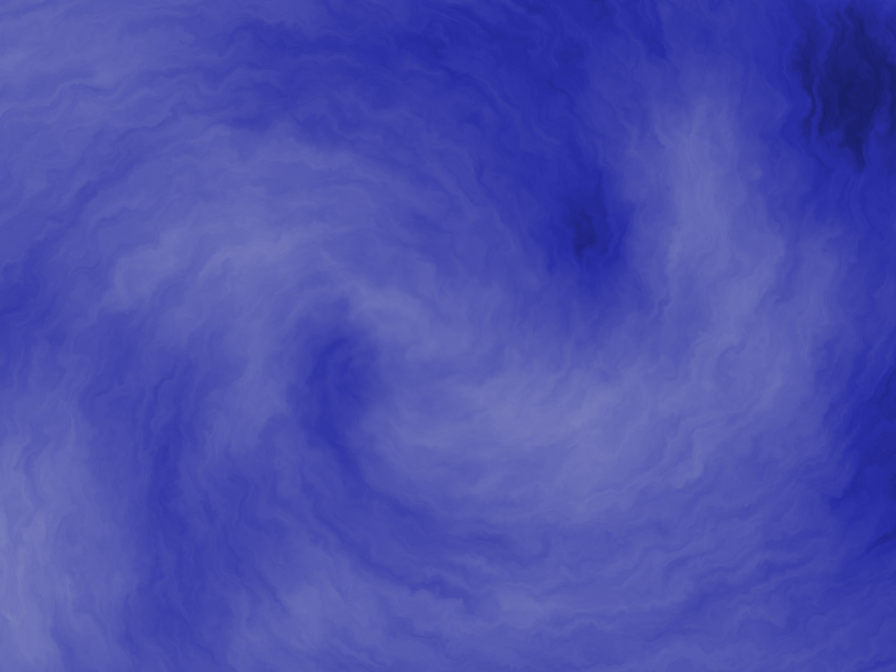
Write a WebGL 2 fragment shader that draws this background.

```glsl
#version 300 es
precision highp float;
// Swirling blue cloud: soft tilted glows lay out the light and dark areas,
// and folded value noise, sheared along a logarithmic spiral, adds wisps.
// Positions are in canvas heights, with the origin at the lower left.
uniform vec2 u_resolution;
out vec4 outColor;

const vec3 NIGHT = vec3(0.10, 0.12, 0.42);
const vec3 BLUE = vec3(0.16, 0.18, 0.645);
const vec3 PALE = vec3(0.46, 0.48, 0.735);
const vec2 SWIRL_CENTER = vec2(0.60, 0.48);

float hash(vec2 p) {
    return fract(sin(dot(p, vec2(127.1, 311.7))) * 43758.5453);
}

float noise(vec2 p) {
    vec2 i = floor(p), f = fract(p);
    f = f * f * (3.0 - 2.0 * f);
    float low = mix(hash(i), hash(i + vec2(1, 0)), f.x);
    float high = mix(hash(i + vec2(0, 1)), hash(i + vec2(1, 1)), f.x);
    return mix(low, high, f.y);
}

mat2 rotate(float angle) {
    float c = cos(angle), s = sin(angle);
    return mat2(c, s, -s, c);
}

// Layered noise, centred on zero
float fbm(vec2 p) {
    float sum = 0.0, amplitude = 0.5;
    for (int i = 0; i < 5; i++) {
        sum += amplitude * (noise(p) - 0.5);
        p = rotate(0.6) * p * 2.03 + 17.3;
        amplitude *= 0.55;
    }
    return sum;
}

vec2 fbmOffset(vec2 p) {
    return vec2(fbm(p), fbm(p + 43.7));
}

// Unwinds the spiral, so that noise drawn there is stretched along its arms
vec2 unwind(vec2 p, vec2 center, float twist) {
    vec2 d = p - center;
    return rotate(-twist * log(length(d) + 0.15)) * d;
}

// Elliptical Gaussian with the given radii and tilt
float glow(vec2 p, vec2 center, vec2 radii, float tilt) {
    vec2 d = rotate(-tilt) * (p - center) / radii;
    return exp(-dot(d, d));
}

float lightAreas(vec2 p) {
    float v = 0.0;
    // Corners and lower edge
    v += 0.16 * glow(p, vec2(0.00, 0.17), vec2(0.17, 0.19), 0.0);
    v += 0.08 * glow(p, vec2(0.10, 0.93), vec2(0.26, 0.17), 0.4);
    v += 0.09 * glow(p, vec2(0.45, 0.07), vec2(0.12, 0.10), 0.0);
    v += 0.07 * glow(p, vec2(0.80, 0.07), vec2(0.22, 0.10), 0.0);
    // Left and inner arm
    v += 0.10 * glow(p, vec2(0.34, 0.66), vec2(0.21, 0.09), 0.45);
    v += 0.11 * glow(p, vec2(0.58, 0.55), vec2(0.20, 0.08), -0.3);
    v += 0.08 * glow(p, vec2(0.38, 0.47), vec2(0.06, 0.12), -0.2);
    // Right arm
    v += 0.12 * glow(p, vec2(0.77, 0.35), vec2(0.20, 0.11), -0.1);
    v += 0.09 * glow(p, vec2(1.02, 0.40), vec2(0.18, 0.10), 0.5);
    v += 0.08 * glow(p, vec2(1.13, 0.55), vec2(0.11, 0.13), 0.0);
    v += 0.14 * glow(p, vec2(1.04, 0.75), vec2(0.09, 0.15), 0.1);
    return v;
}

float darkAreas(vec2 p) {
    float v = 0.0;
    // Upper and right sky
    v += 0.14 * glow(p, vec2(0.86, 0.96), vec2(0.28, 0.21), 0.0);
    v += 0.18 * glow(p, vec2(1.31, 0.88), vec2(0.19, 0.24), 0.0);
    v += 0.13 * glow(p, vec2(0.88, 0.66), vec2(0.10, 0.13), 0.4);
    v += 0.14 * glow(p, vec2(1.33, 0.33), vec2(0.13, 0.33), 0.0);
    v += 0.07 * glow(p, vec2(0.47, 0.91), vec2(0.22, 0.11), -0.2);
    // Hollow core and left gaps
    v += 0.09 * glow(p, vec2(0.50, 0.42), vec2(0.07, 0.12), 0.4);
    v += 0.08 * glow(p, vec2(0.25, 0.25), vec2(0.09, 0.22), 0.1);
    v += 0.06 * glow(p, vec2(0.03, 0.53), vec2(0.09, 0.08), 0.0);
    v += 0.04 * glow(p, vec2(0.58, 0.22), vec2(0.17, 0.08), -0.3);
    return v;
}

void main() {
    vec2 p = gl_FragCoord.xy / u_resolution.y;

    // Folded spiral space for the wisps
    vec2 wrinkle = fbmOffset(p * 20.0);
    vec2 q = unwind(p + 0.055 * wrinkle, SWIRL_CENTER, 1.9);
    float wisps = fbm(q * 10.0 + 5.0);
    float fibres = fbm(q * 30.0 + 1.2 * wrinkle);
    float creases = 0.13 - abs(fbm(q * 17.0 + 61.0));

    // Broad tones with frayed edges
    vec2 frayed = p + 0.05 * wrinkle + 0.09 * fbmOffset(p * 7.0 + 9.0);
    float tone = 0.288 + lightAreas(frayed) - darkAreas(frayed);
    tone += 0.10 * wisps + 0.085 * fibres + 0.08 * creases;

    vec3 color = mix(NIGHT, BLUE, smoothstep(0.06, 0.17, tone));
    color = mix(color, PALE, clamp((tone - 0.16) / 0.30, 0.0, 1.0));
    outColor = vec4(color, 1.0);
}
```
